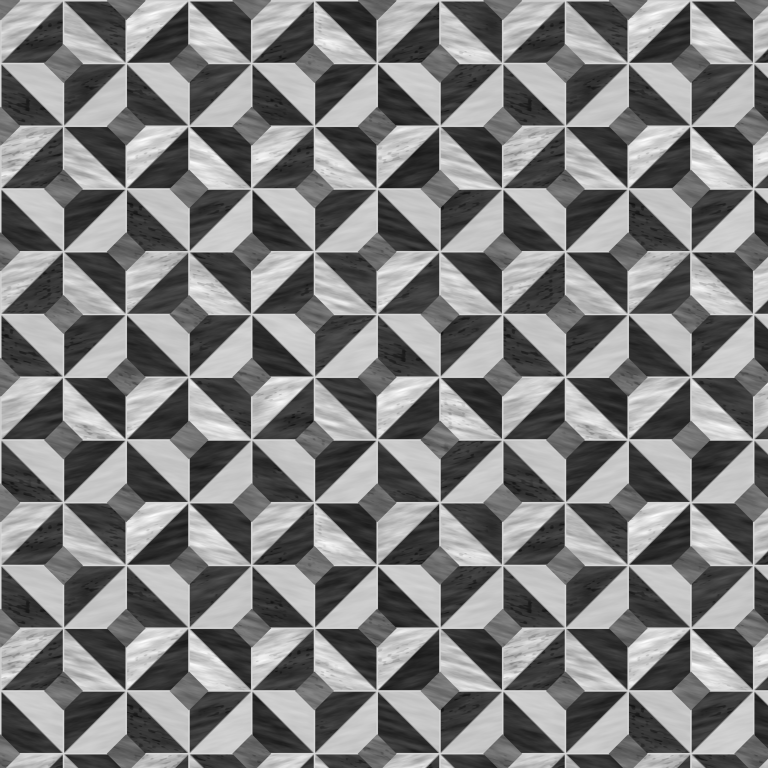
A Shadertoy shader for this pattern:

```glsl
const float CELLS = 12.24;            // grid cells across the canvas
const vec2 GRID_SHIFT = vec2(0.012);  // grid offset, in cells
const float REPEAT = 8.0;             // cells before the wear repeats
const float STONE_RADIUS = 0.31;      // half diagonal of the small square
const float JOINT_HALF = 0.012;       // half width of straight joints
const float MITRE_HALF = 0.007;       // half width of diagonal joints
const float LIGHT = 0.785;
const float DARK = 0.205;
const float STONE = 0.425;
const float JOINT = 0.84;
const float MITRE = 0.56;
const float GRAIN_SLOPE = 0.25;
const int SAMPLES = 3;                // antialiasing samples per axis

float hash(vec2 p) {
    vec3 q = fract(p.xyx * 0.1031);
    q += dot(q, q.yzx + 33.33);
    return fract((q.x + q.y) * q.z);
}

float noise(vec2 p) {
    vec2 i = floor(p);
    vec2 f = fract(p);
    f = f * f * (3.0 - 2.0 * f);
    return mix(mix(hash(i), hash(i + vec2(1, 0)), f.x),
               mix(hash(i + vec2(0, 1)), hash(i + vec2(1, 1)), f.x), f.y);
}

float fbm(vec2 p) {
    float sum = 0.0;
    float amp = 0.5;
    for (int i = 0; i < 4; i++) {
        sum += amp * noise(p);
        p = p * 2.03 + 17.0;
        amp *= 0.5;
    }
    return sum / 0.9375;
}

// Signed wood grain stretched along x, centred on zero
float grain(vec2 p, float seed) {
    return fbm(p * vec2(2.5, 13.0) + 40.0 + seed * 97.0) - 0.5;
}

// Short dark pores scattered along the grain
float pores(vec2 p, float seed) {
    float n = noise(p * vec2(14.0, 42.0) + 60.0 + seed * 131.0);
    float patches = noise(p * vec2(2.0, 5.0) + 20.0 + seed * 61.0);
    return smoothstep(0.6, 0.9, n) * smoothstep(0.4, 0.7, patches);
}

float lightWood(vec2 p, float seed, float rough) {
    float tone = LIGHT + (seed - 0.5) * mix(0.03, 0.08, rough);
    tone += grain(p, seed) * mix(0.10, 0.46, rough);
    return tone - 0.13 * rough * step(0.45, seed) * pores(p, seed);
}

float darkWood(vec2 p, float seed) {
    float tone = DARK + (seed - 0.5) * 0.06 + grain(p, seed) * 0.22;
    return tone - 0.09 * step(0.4, seed) * pores(p, seed);
}

float stone(vec2 p, float seed) {
    return STONE + (seed - 0.5) * 0.05 + grain(p, seed) * 0.3
         - 0.08 * pores(p, seed);
}

// Grey tone at p, in cells with y pointing down
float parquet(vec2 p, float soft) {
    // Nearest lattice corner whose coordinates have an even sum
    vec2 diag = round(vec2(p.x + p.y, p.x - p.y) * 0.5);
    vec2 corner = vec2(diag.x + diag.y, diag.x - diag.y);
    vec2 d = p - corner;
    float reach = abs(d.x) + abs(d.y);

    // Opposite quadrants share a tone, swapped on every other corner
    float side = d.x * d.y > 0.0 ? 1.0 : -1.0;
    bool oddCorner = mod(corner.x, 2.0) > 0.5;
    bool isDark = (side > 0.0) == oddCorner;

    vec2 cell = mod(floor(p), REPEAT);
    float seed = hash(cell + (isDark ? 11.0 : 37.0));
    float rough = 1.0 - mod(cell.y, 2.0);
    vec2 along = d + vec2(0.0, d.x * side * GRAIN_SLOPE);
    float tone = isDark ? darkWood(along, seed) : lightWood(along, seed, rough);

    // Joints between the wood pieces
    float mitre = (1.0 - reach) * 0.7071;
    float straight = min(abs(d.x), abs(d.y));
    tone = mix(MITRE, tone, smoothstep(-soft, soft, mitre - MITRE_HALF));
    tone = mix(JOINT, tone, smoothstep(-soft, soft, straight - JOINT_HALF));

    // Small square set on its corner
    float stoneSeed = hash(mod(corner, REPEAT) + 71.0);
    float edge = (reach - STONE_RADIUS) * 0.7071;
    vec2 stoneGrain = d - vec2(0.0, d.x * 0.3);
    return mix(stone(stoneGrain, stoneSeed), tone, smoothstep(-soft, soft, edge));
}

void mainImage(out vec4 fragColor, in vec2 fragCoord) {
    float pixel = CELLS / iResolution.y;
    float tone = 0.0;
    for (int y = 0; y < SAMPLES; y++) {
        for (int x = 0; x < SAMPLES; x++) {
            vec2 jitter = (vec2(x, y) + 0.5) / float(SAMPLES) - 0.5;
            vec2 pos = fragCoord + jitter;
            vec2 p = vec2(pos.x, iResolution.y - pos.y) * pixel - GRID_SHIFT;
            tone += parquet(p, pixel / float(SAMPLES));
        }
    }
    tone /= float(SAMPLES * SAMPLES);
    fragColor = vec4(vec3(clamp(tone, 0.0, 1.0)), 1.0);
}
```
